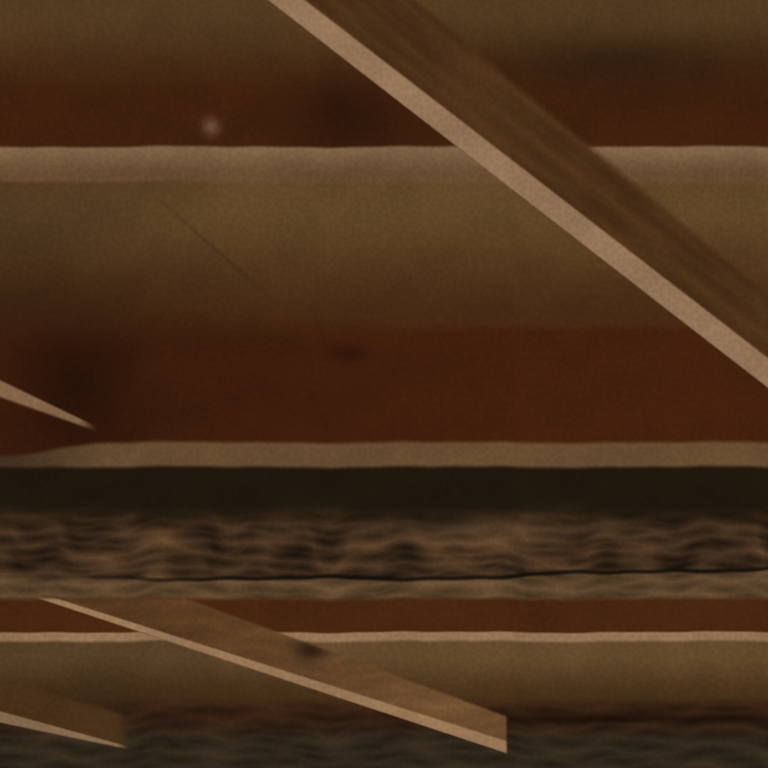
Give the GLSL for this texture, as a three.js fragment shader.

```glsl
// Underside of a timber roof: horizontal beams, a rough log and diagonal braces.
varying vec2 vUv;

vec2 hash2(vec2 p) {
  return fract(sin(vec2(dot(p, vec2(127.1, 311.7)), dot(p, vec2(269.5, 183.3)))) * 43758.5);
}

// Cellular noise: distance to the nearest scattered point
float cells(vec2 p) {
  vec2 cell = floor(p), f = fract(p);
  float nearest = 1.0;
  for (int j = -1; j <= 1; j++)
    for (int i = -1; i <= 1; i++) {
      vec2 o = vec2(float(i), float(j));
      nearest = min(nearest, length(o + hash2(cell + o) - f));
    }
  return nearest;
}

// Slow sideways wobble of sawn edges
float wobble(float x) {
  return sin(x * 19.0) + 0.6 * sin(x * 43.0 + 1.7) + 0.4 * sin(x * 97.0 + 4.0);
}

// Soft mask of everything under the line through a and b
float under(vec2 p, vec2 a, vec2 b, float soft) {
  float y = mix(a.y, b.y, (p.x - a.x) / (b.x - a.x));
  return smoothstep(-soft, soft, y - p.y);
}

// Soft mask under a level edge
float below(float y, float edge, float soft) {
  return smoothstep(-soft, soft, edge - y);
}

float blob(vec2 p, vec2 center, vec2 size) {
  vec2 d = (p - center) / size;
  return exp(-dot(d, d));
}

void main() {
  vec2 p = vUv;
  float w = wobble(p.x);
  float y = p.y + 0.0008 * w;
  float blotch = cells(p * vec2(7.0, 16.0) + 0.3 * w) - 0.45;
  float streak = cells(p * vec2(14.0, 75.0) + vec2(0.0, w * 0.3)) - 0.45;

  // Upper boards and the red joist below them
  vec3 c = mix(vec3(0.25, 0.125, 0.055), vec3(0.32, 0.23, 0.125), smoothstep(0.86, 0.99, y));
  c *= 1.0 - 0.25 * blob(p, vec2(0.82, 0.92), vec2(0.2, 0.035));
  c *= 1.0 - 0.3 * blob(p, vec2(0.45, 0.85), vec2(0.07, 0.05));
  c += 0.16 * blob(p, vec2(0.275, 0.835), vec2(0.012));

  // First beam edge, then the wide middle board
  vec3 ledge = mix(vec3(0.40, 0.29, 0.19), vec3(0.50, 0.39, 0.28), smoothstep(0.77, 0.81, y));
  c = mix(c, ledge, below(y, 0.809, 0.003));
  vec3 board = mix(vec3(0.28, 0.165, 0.08), vec3(0.38, 0.275, 0.155), smoothstep(0.58, 0.74, y));
  board *= mix(0.83, 1.0, smoothstep(0.0, 0.4, p.x));
  float crease = abs(p.y - 0.755 + 0.88 * (p.x - 0.19));
  board *= 1.0 - 0.12 * smoothstep(0.007, 0.0, crease) * blob(p, vec2(0.27, 0.68), vec2(0.1));
  c = mix(c, board, below(y, 0.764 - 0.004 * p.x, 0.004));

  // Red joist with a darker left end
  vec3 red = vec3(0.255, 0.12, 0.052) * mix(0.9, 1.05, smoothstep(0.1, 0.8, p.x));
  c = mix(c, red, below(y, 0.574, mix(0.035, 0.007, smoothstep(0.3, 0.7, p.x))));
  c *= 1.0 - 0.32 * blob(p, vec2(0.10, 0.49), vec2(0.07, 0.08));
  c *= 1.0 - 0.25 * blob(p, vec2(0.455, 0.54), vec2(0.025, 0.012));

  // Short brace at the left
  float brace = under(p, vec2(0.0, 0.505), vec2(0.125, 0.445), 0.0025)
    * (1.0 - under(p, vec2(0.0, 0.483), vec2(0.125, 0.439), 0.003)) * smoothstep(0.13, 0.10, p.x);
  c = mix(c, vec3(0.50, 0.38, 0.27), brace);

  // Second beam edge and the deep shadow under it
  float lip = 0.424 - 0.018 * smoothstep(0.14, 0.0, p.x);
  vec3 rim = vec3(0.40, 0.295, 0.19) * mix(0.65, 1.0, smoothstep(0.0, 0.16, p.x));
  c = mix(c, rim, below(y, lip, 0.004));
  c = mix(c, vec3(0.125, 0.09, 0.05), below(y, 0.392, 0.004));

  // Weathered log with a long crack
  vec3 bark = vec3(0.255, 0.18, 0.115) * (1.0 + 0.8 * streak + 0.6 * blotch);
  bark = mix(bark, vec3(0.36, 0.27, 0.18), 0.5 * blob(p, vec2(0.65, 0.31), vec2(0.2, 0.012)));
  c = mix(c, bark, below(y, 0.325 + 0.003 * w, 0.022));
  float crack = 0.247 + 0.012 * smoothstep(0.5, 1.0, p.x) + 0.0015 * w;
  c = mix(c, vec3(0.35, 0.26, 0.17) * (1.0 + 0.5 * streak), below(p.y, crack, 0.004));
  c *= 1.0 - 0.65 * smoothstep(0.005, 0.0, abs(p.y - crack)) * smoothstep(0.0, 0.3, p.x);

  // Lower joist, bright lip and lower board
  c = mix(c, vec3(0.275, 0.145, 0.065), below(y, 0.220, 0.004));
  c = mix(c, vec3(0.57, 0.44, 0.32), below(y, 0.177, 0.002));
  vec3 low = mix(vec3(0.28, 0.19, 0.10), vec3(0.39, 0.29, 0.175), smoothstep(0.09, 0.15, y));
  c = mix(c, low * mix(0.85, 1.0, smoothstep(0.1, 0.5, p.x)), below(y, 0.165, 0.003));
  vec3 base = mix(vec3(0.19, 0.15, 0.105), vec3(0.20, 0.12, 0.07), smoothstep(0.03, 0.07, y));
  c = mix(c, base * (1.0 + 0.5 * streak), below(y, 0.085, 0.010));
  c *= 1.0 - 0.35 * blob(p, vec2(0.85, 0.064), vec2(0.3, 0.006));

  // Lower left brace: face, then lit edge
  float leftEnd = smoothstep(0.17, 0.15, p.x);
  c = mix(c, vec3(0.28, 0.185, 0.10), leftEnd * under(p, vec2(0.0, 0.115), vec2(0.17, 0.068), 0.005)
    * (1.0 - under(p, vec2(0.0, 0.064), vec2(0.16, 0.026), 0.003)));
  c = mix(c, vec3(0.52, 0.41, 0.30), leftEnd * under(p, vec2(0.0, 0.074), vec2(0.16, 0.030), 0.002)
    * (1.0 - under(p, vec2(0.0, 0.059), vec2(0.16, 0.026), 0.002)));

  // Long lower brace
  float span = below(p.y, 0.221, 0.003) * smoothstep(0.662, 0.657, p.x)
    * (1.0 - under(p, vec2(0.05, 0.221), vec2(0.64, 0.026), 0.002));
  vec3 face = mix(vec3(0.32, 0.21, 0.115), vec3(0.42, 0.295, 0.18), smoothstep(0.1, 0.6, p.x));
  face *= 1.0 - 0.5 * blob(p, vec2(0.405, 0.153), vec2(0.022, 0.014));
  c = mix(c, face * (1.0 + 0.15 * streak), span * under(p, vec2(0.247, 0.219), vec2(0.66, 0.067), 0.003));
  c = mix(c, vec3(0.59, 0.46, 0.33), span * under(p, vec2(0.07, 0.222), vec2(0.65, 0.038), 0.002));

  // Main brace: shaded side, then lit edge
  float slant = p.y + 0.78 * p.x;
  vec3 side = vec3(0.29, 0.185, 0.095) * (1.0 + 0.25 * (cells(vec2(p.x * 8.0, slant * 45.0)) - 0.45));
  float over = 1.0 - under(p, vec2(0.349, 1.0), vec2(1.0, 0.495), 0.0025);
  c = mix(c, side, over * under(p, vec2(0.54, 1.0), vec2(1.0, 0.615), 0.008));
  c = mix(c, vec3(0.57, 0.45, 0.335), over * under(p, vec2(0.397, 1.0), vec2(1.0, 0.534), 0.003));

  // Wood mottling and fine grain
  c *= 1.0 + 0.10 * blotch + 0.10 * (cells(p * 150.0) - 0.45);
  gl_FragColor = vec4(c, 1.0);
}
```
